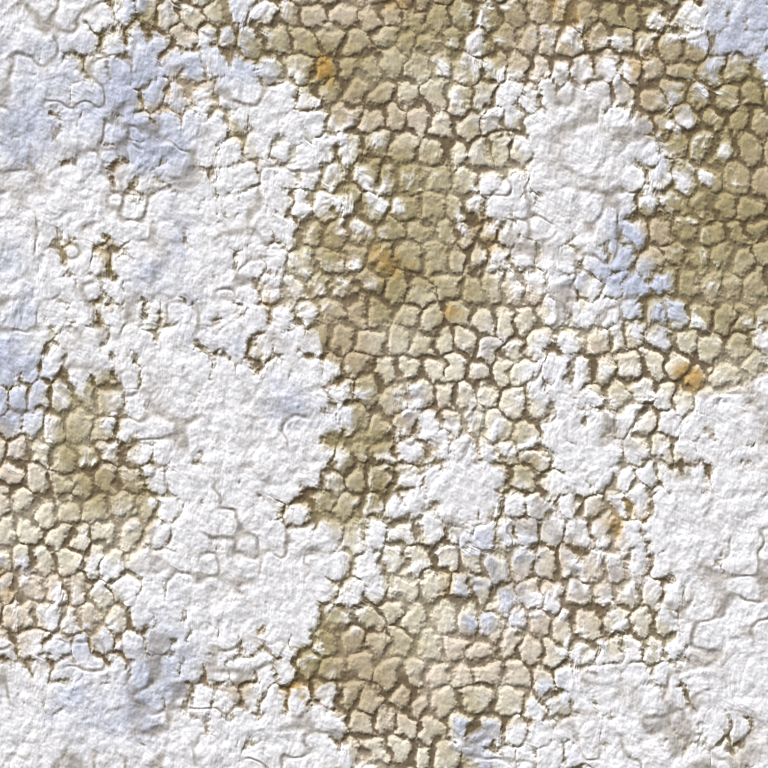
Give the GLSL for this texture, as a Shadertoy shader.

```glsl
// Rough woven wall of small knobs, half covered by crusty white plaster.

const vec3 PLASTER = vec3(0.91, 0.905, 0.915);
const vec3 BLUE_GREY = vec3(0.74, 0.76, 0.83);
const vec3 CREAM = vec3(0.86, 0.83, 0.76);
const vec3 OLIVE = vec3(0.64, 0.59, 0.45);
const vec3 ROSE = vec3(0.80, 0.72, 0.66);
const vec3 OCHRE = vec3(0.68, 0.52, 0.26);
const vec3 CREVICE = vec3(0.40, 0.34, 0.26);
const vec2 TO_LIGHT = vec2(-0.45, 0.89);

float hash(vec2 p) {
    vec3 q = fract(vec3(p.xyx) * 0.1031);
    q += dot(q, q.yzx + 33.33);
    return fract((q.x + q.y) * q.z);
}

float noise(vec2 p) {
    vec2 i = floor(p), f = fract(p);
    f = f * f * (3.0 - 2.0 * f);
    float low = mix(hash(i), hash(i + vec2(1, 0)), f.x);
    float high = mix(hash(i + vec2(0, 1)), hash(i + vec2(1, 1)), f.x);
    return mix(low, high, f.y);
}

float fbm(vec2 p, int octaves) {
    float sum = 0.0, total = 0.0, gain = 0.5;
    for (int i = 0; i < octaves; i++) {
        sum += gain * noise(p);
        total += gain;
        p = mat2(0.8, 0.6, -0.6, 0.8) * p * 2.03 + 17.3;
        gain *= 0.55;
    }
    return sum / total;
}

vec2 warp(vec2 p, float scale, float amount) {
    vec2 n = vec2(noise(p * scale + 31.0), noise(p * scale + 67.0));
    return p + amount * (n - 0.5);
}

// Gap to the nearest seam between jittered cells laid in staggered rows.
float seamGap(vec2 p, float jitter) {
    vec2 cell = floor(p);
    float first = 9.0, second = 9.0;
    for (int y = -1; y <= 1; y++)
    for (int x = -1; x <= 1; x++) {
        vec2 id = cell + vec2(x, y);
        vec2 offset = vec2(hash(id + 5.0), hash(id + 91.0)) - 0.5;
        float stagger = 0.5 * mod(id.y, 2.0) - 0.25;
        vec2 d = id + 0.5 + vec2(stagger, 0.0) + jitter * offset - p;
        float dist = length(d);
        second = min(second, max(first, dist));
        first = min(first, dist);
    }
    return second - first;
}

// Curled furrows along the middle level of a warped noise.
float furrows(vec2 p, float scale) {
    vec2 q = warp(p, scale * 1.6, 0.6 / scale) * scale;
    float line = 1.0 - smoothstep(0.0, 0.17, abs(noise(q) - 0.5));
    return line * smoothstep(0.30, 0.65, noise(q * 0.6 + 53.0));
}

float blob(vec2 p, vec2 centre, vec2 radius) {
    vec2 d = (p - centre) / radius;
    return exp(-dot(d, d));
}

// Where the weave tends to lie open.
float bareness(vec2 p) {
    float bare = blob(p, vec2(0.44, 0.62), vec2(0.14, 0.30));
    bare += 0.8 * blob(p, vec2(0.50, 0.98), vec2(0.35, 0.12));
    bare += blob(p, vec2(0.96, 0.68), vec2(0.14, 0.32));
    bare += 0.7 * blob(p, vec2(0.14, 0.68), vec2(0.10, 0.28));
    bare += 0.7 * blob(p, vec2(0.42, 0.12), vec2(0.26, 0.16));
    return min(bare, 1.0);
}

// Returns height, plaster cover and depth of crevices.
vec3 surface(vec2 p) {
    vec2 q = warp(warp(p, 12.0, 0.018), 75.0, 0.010);
    float rough = fbm(p * 95.0, 3) - 0.5;
    float gap = seamGap(q * vec2(31.0, 28.0), 0.48) + 0.55 * rough;
    float knob = smoothstep(-0.06, 0.52, gap);
    float lumps = fbm(warp(p, 30.0, 0.025) * vec2(46.0, 38.0), 4);
    float furrow = furrows(p, 34.0);

    float cover = fbm(p * 4.0 + 3.7, 3) + 0.10 - 0.25 * bareness(p);
    cover += 0.32 * (fbm(p * 15.0 + 8.0, 3) - 0.5);
    cover += 0.10 * (knob - 0.5) + 0.38 * (lumps - 0.5);
    float plaster = smoothstep(0.40, 0.56, cover);

    float crust = 0.55 + 0.12 * knob + 1.3 * lumps - 0.35 * furrow;
    float height = mix(0.75 * knob + 0.5 * lumps, crust, plaster) + 0.65 * rough;
    float seamDepth = smoothstep(0.15, 0.65, noise(p * 21.0 + 4.0));
    float seam = (1.0 - smoothstep(0.0, 0.7, knob)) * (0.4 + 0.6 * seamDepth);
    float crevice = mix(seam, 0.42 * furrow + 0.10 * seam, plaster);
    return vec3(height, plaster, crevice);
}

vec3 weaveColour(vec2 p) {
    float age = bareness(p) * 0.65 + 1.8 * (fbm(p * 8.0 + 9.0, 5) - 0.5);
    vec3 colour = mix(CREAM, OLIVE, smoothstep(-0.05, 0.7, age));
    colour = mix(colour, ROSE, 0.4 * smoothstep(0.5, 0.8, noise(p * 13.0 + 40.0)));
    float rust = smoothstep(0.64, 0.82, fbm(p * 12.0 + 71.0, 4));
    return mix(colour, OCHRE, 0.7 * rust);
}

void mainImage(out vec4 fragColor, in vec2 fragCoord) {
    vec2 p = fragCoord / iResolution.xy;
    vec3 here = surface(p);
    float slope = here.x - surface(p + TO_LIGHT * 0.003).x;

    // Pigments, with dark crevices between the knobs
    float cold = smoothstep(0.52, 0.76, fbm(p * 6.0 + 23.0, 5));
    vec3 plaster = mix(PLASTER, BLUE_GREY, cold);
    vec3 colour = mix(weaveColour(p), plaster, here.y);
    colour = mix(colour, CREVICE, 0.85 * here.z);

    // Raking light and fine speckle
    float light = clamp(1.0 + 0.75 * slope, 0.62, 1.20);
    float speckle = 0.12 * (noise(p * 260.0) - 0.5);
    fragColor = vec4(clamp(colour * (light + speckle), 0.0, 1.0), 1.0);
}
```
